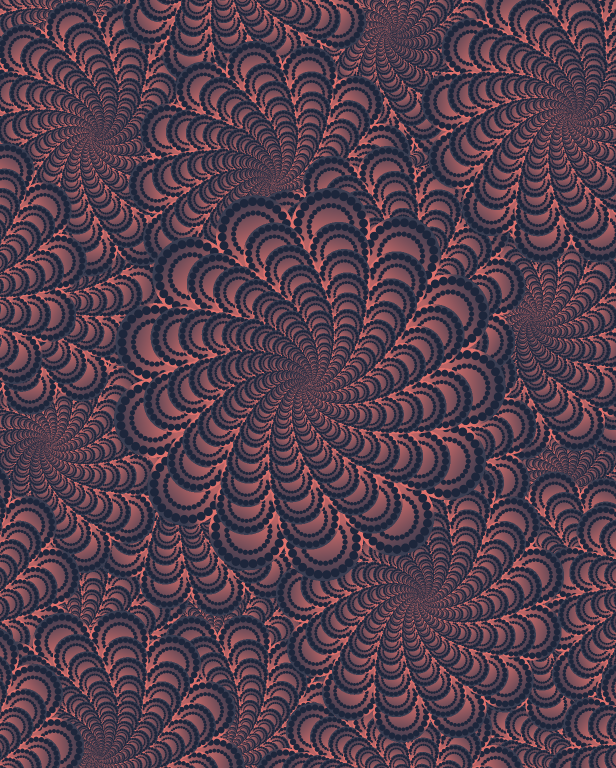
This pattern is drawn by a Shadertoy shader. Its source:

```glsl
// Overlapping rosettes of round petals edged with two rings of dark beads.
// Petals lie on a logarithmic spiral lattice, the inner ones on top, with
// glowing seams between the arms; one large rosette covers a jittered grid.

const float TAU = 6.2831853;
const float ARMS = 13.0;      // petals in one turn
const float SHRINK = 0.85;    // size ratio of successive petals
const float TWIST = 0.55;     // turn of the arms per unit of log radius
const float PETAL = 0.23;     // petal radius relative to its distance

const vec3 NAVY = vec3(0.115, 0.150, 0.230);
const vec3 RIM = vec3(0.230, 0.245, 0.320);
const vec3 SLATE = vec3(0.250, 0.235, 0.310);
const vec3 CORAL = vec3(0.880, 0.445, 0.425);

vec3 hash3(vec2 cell) {
    vec3 h = fract(cell.xyx * vec3(0.1031, 0.1030, 0.0973));
    h += dot(h, h.yxz + 33.33);
    return fract((h.xxy + h.yzz) * h.zyx);
}

vec2 polar(float angle) {
    return vec2(cos(angle), sin(angle));
}

// Coverage of a ring of touching beads around the origin
float beadRing(vec2 p, float ringRadius, float beadRadius, float count, float soft) {
    float sector = TAU / count;
    float angle = atan(p.y, p.x);
    angle -= sector * round(angle / sector);
    float d = length(length(p) * polar(angle) - vec2(ringRadius, 0.0));
    return 1.0 - smoothstep(-soft, soft, d - beadRadius);
}

// Unit petal with its tip towards +x, a glowing base and glowing flanks
vec3 petalColor(vec2 p, float soft) {
    float d = length(p);
    float glow = pow(clamp((1.0 - p.x) / 1.5, 0.0, 1.0), 1.15);
    float rim = smoothstep(0.84, 0.92, d);
    float band = smoothstep(0.52, 0.58, d) * (1.0 - rim);
    float flank = rim * (1.0 - smoothstep(0.15, 0.6, p.x));
    glow = mix(glow * (1.0 - 0.25 * band), 1.0, flank);
    vec3 color = mix(SLATE, CORAL, glow);
    color = mix(color, RIM, rim * smoothstep(0.3, 0.7, p.x));
    float beads = max(beadRing(p, 0.84, 0.112, 24.0, soft),
                      beadRing(p, 0.55, 0.066, 26.0, soft));
    beads *= smoothstep(-0.5, -0.4, p.x);
    return mix(color, NAVY, beads);
}

// Unit rosette: true where it covers p, with its color
bool rosette(vec2 p, float turn, float pixel, out vec3 color) {
    color = CORAL;
    float r = max(length(p), 0.002);
    if (r > 1.03) return false;
    float angle = atan(p.y, p.x);
    float armStep = TAU / ARMS;
    float innermost = floor(log(r / (0.8 * 1.34)) / log(SHRINK));

    // Walk outwards, so that the first petal found is the topmost
    for (int i = 0; i < 6; i++) {
        float k = innermost - float(i);
        if (k < 0.0) break;
        float dist = 0.8 * pow(SHRINK, k);
        float start = turn + TWIST * log(dist);
        float nearest = round((angle - start) / armStep);
        for (int j = -1; j <= 1; j++) {
            float a = start + (nearest + float(j)) * armStep;
            // A fuller inner crown on one side, and fuller outermost petals
            float crown = step(5.0, k) * max(0.0, cos(a - turn - 2.3));
            float outer = 1.0 - step(0.5, k);
            float size = dist * PETAL * (1.0 + 0.2 * crown + 0.08 * outer);
            vec2 axis = polar(a);
            vec2 q = (p - dist * axis) / size;
            if (dot(q, q) < 1.0) {
                q = vec2(dot(q, axis), dot(q, vec2(-axis.y, axis.x)));
                color = petalColor(q, min(0.25 * pixel / size, 0.1));
                return true;
            }
        }
    }
    return r < 0.8;
}

// Jittered grid of rosettes, stacked by a random priority
vec3 rosetteField(vec2 p, float cellSize, float pixel) {
    vec3 color = mix(SLATE, CORAL, 0.15);
    float top = -1.0;
    vec2 home = floor(p / cellSize);
    for (int y = -1; y <= 1; y++) {
        for (int x = -1; x <= 1; x++) {
            vec2 cell = home + vec2(x, y);
            vec3 rnd = hash3(cell + 41.0);
            if (rnd.z <= top) continue;
            vec2 center = (cell + 0.5 + 0.55 * (rnd.xy - 0.5)) * cellSize;
            float radius = cellSize * mix(0.78, 0.96, rnd.z);
            vec3 found;
            if (rosette((p - center) / radius, TAU * rnd.x, pixel / radius, found)) {
                color = found;
                top = rnd.z;
            }
        }
    }
    return color;
}

vec3 scene(vec2 p, float pixel) {
    const float mainRadius = 0.258;
    vec3 color;
    if (rosette(p / mainRadius, 0.1, pixel / mainRadius, color)) return color;
    return rosetteField(p, 0.205, pixel);
}

void mainImage(out vec4 fragColor, in vec2 fragCoord) {
    float pixel = 1.0 / iResolution.y;
    vec3 sum = vec3(0.0);
    // Four samples smooth the petal edges
    for (int s = 0; s < 4; s++) {
        vec2 shift = vec2(s & 1, s >> 1) * 0.5 - 0.25;
        sum += scene((fragCoord + shift - 0.5 * iResolution.xy) * pixel, pixel);
    }
    fragColor = vec4(sum * 0.25, 1.0);
}
```
